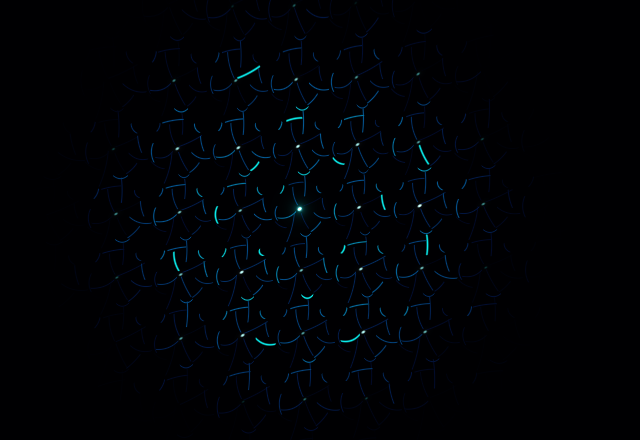
This background is drawn by a Shadertoy shader. Its source:

```glsl
// Diffraction lattice: repeated cyan and blue light arcs around a glowing centre on black.

const vec2  CENTRE = vec2(0.681, 0.525);   // in canvas heights
const vec2  PITCH = vec2(0.1345, 0.1390);  // lattice spacing
const float TILT = 0.027;
const float BARREL = 0.20;                 // spacing grows outward
const float LIFT = 0.14;                   // spacing grows upward
const float LINE_WIDTH = 0.0008;
const float FADE_START = 0.20;
const float FADE_END = 0.60;
const vec3  NIGHT = vec3(0.0, 0.0, 0.008);
const vec3  DEEP  = vec3(0.01, 0.08, 0.32);
const vec3  AZURE = vec3(0.02, 0.42, 0.72);
const vec3  CYAN  = vec3(0.04, 0.95, 0.94);
const vec3  CORE  = vec3(0.80, 1.00, 0.98);

float hash(vec2 p) {
    return fract(sin(dot(p, vec2(127.1, 311.7))) * 43758.5);
}

// Colour of light for a strength from 0 to 1
vec3 ink(float t) {
    vec3 c = mix(DEEP, AZURE, smoothstep(0.15, 0.55, t));
    return smoothstep(0.0, 0.3, t) * mix(c, CYAN, smoothstep(0.5, 1.0, t));
}

float envelope(vec2 cell) {
    return 1.0 - smoothstep(FADE_START, FADE_END, length(cell * PITCH + vec2(0.0, 0.02)));
}

// One bowed streak repeated in every cell; a single cell shines fully
vec3 streak(vec2 grid, vec2 at, vec2 halfSpan, float bow, float gain, vec2 brightCell) {
    vec2 id = round(grid - at);
    float r = length((id + at) * PITCH);
    float seed = hash(id + at * 7.0);
    bool bright = distance(id, brightCell) < 0.5;

    vec2 q = (grid - at - id) * PITCH;
    vec2 s = halfSpan * PITCH * (0.85 + 0.3 * seed + 1.2 * r * r);
    float len = length(s);
    float u = dot(q, s) / (len * len);
    float v = dot(q, vec2(-s.y, s.x)) / len - bow * PITCH.y * (u * u - 0.5);
    float d = length(vec2(max(abs(u) - 1.0, 0.0) * len, v));

    float strength = gain * envelope(id + at) * (0.45 + 0.75 * seed);
    strength = bright ? 1.0 : strength;
    float width = LINE_WIDTH * (0.5 + strength + (bright ? 0.7 : 0.0));
    float soft = 0.9 / iResolution.y;
    return ink(strength) * (1.0 - smoothstep(width - soft, width + soft, d));
}

// Bright slanted spot on each lattice point
vec3 spots(vec2 grid) {
    vec2 id = round(grid);
    vec2 q = (grid - id) * PITCH;
    q = mat2(0.87, -0.5, 0.5, 0.87) * q;
    float d = length(q * vec2(0.75, 1.25));
    float strength = envelope(id) * (0.6 + 0.5 * hash(id + 3.7));
    strength *= 1.0 - smoothstep(0.40, 0.48, length(id * PITCH));
    float radius = 0.0015 + 0.0018 * strength;
    float soft = 1.0 / iResolution.y;
    float disc = 1.0 - smoothstep(radius - soft, radius + soft, d);
    return mix(CYAN, CORE, strength) * strength * (disc + 0.12 * exp(-d * 260.0));
}

// Canvas position to lattice position
vec2 lattice(vec2 p) {
    float c = cos(TILT), s = sin(TILT);
    p = vec2(c * p.x + s * p.y, c * p.y - s * p.x);
    p.y -= LIFT * p.y * abs(p.y) * step(0.0, p.y);
    return p / (1.0 + BARREL * dot(p, p)) / PITCH;
}

void mainImage(out vec4 fragColor, in vec2 fragCoord) {
    vec2 p = fragCoord / iResolution.y - CENTRE;
    vec2 g = lattice(p);
    vec3 light = vec3(0.0);

    // Shallow, mostly horizontal arcs
    light = max(light, streak(g, vec2( 0.09, -0.43), vec2(0.08,  0.00),  0.04, 0.75, vec2( 0, -1)));
    light = max(light, streak(g, vec2(-0.05,  0.42), vec2(0.13,  0.02), -0.01, 0.60, vec2( 0,  1)));
    light = max(light, streak(g, vec2(-0.21, -0.11), vec2(0.13,  0.04),  0.04, 0.55, vec2( 1, -2)));
    light = max(light, streak(g, vec2( 0.37, -0.13), vec2(0.13, -0.04),  0.04, 0.52, vec2(-1, -2)));

    // Steep arcs
    light = max(light, streak(g, vec2(-0.08,  0.21), vec2(0.035, -0.14), 0.02, 0.45, vec2(-2, -1)));
    light = max(light, streak(g, vec2( 0.10,  0.37), vec2(0.005,  0.15), 0.01, 0.50, vec2( 2, -1)));
    light = max(light, streak(g, vec2( 0.40,  0.07), vec2(0.02,  -0.10), 0.01, 0.60, vec2( 1,  0)));
    light = max(light, streak(g, vec2(-0.40, -0.06), vec2(0.00,  -0.11), 0.03, 0.65, vec2(-1,  0)));

    // Short diagonal flecks
    light = max(light, streak(g, vec2(-0.28,  0.32), vec2(0.025, 0.05),  0.01, 0.75, vec2( 1, -1)));
    light = max(light, streak(g, vec2( 0.32,  0.30), vec2(0.03, -0.05),  0.02, 0.65, vec2(-1, -1)));
    light = max(light, streak(g, vec2( 0.27, -0.30), vec2(0.07,  0.065), 0.01, 0.50, vec2(-1,  1)));
    light = max(light, streak(g, vec2(-0.33, -0.26), vec2(0.08, -0.045), 0.02, 0.22, vec2( 1,  1)));

    // Long faint rays
    light = max(light, streak(g, vec2( 0.22,  0.11), vec2(0.16,  0.07),  0.01, 0.30, vec2(-1,  2)));
    light = max(light, streak(g, vec2( 0.08, -0.20), vec2(0.06, -0.125), 0.01, 0.35, vec2( 2,  1)));
    light = max(light, streak(g, vec2(-0.15, -0.30), vec2(0.06,  0.20),  0.02, 0.28, vec2(99)));

    // Lattice spots and the central glow
    light = max(light, spots(g));
    float r = length(p);
    light += CYAN * (0.50 * exp(-r * 150.0) + 0.10 * exp(-r * 60.0));
    light += CORE * exp(-r * r * 60000.0);

    fragColor = vec4(min(NIGHT + light, 1.0), 1.0);
}
```
